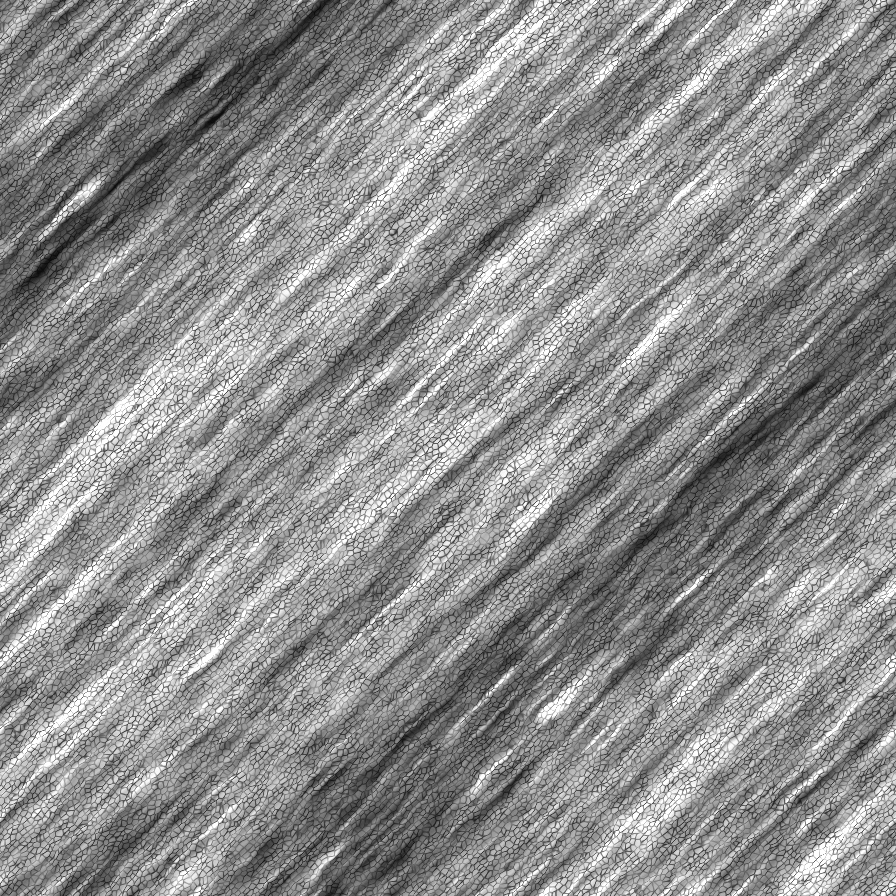
Give the GLSL for this texture, as a Shadertoy shader.

```glsl
#define BASE_TONE 0.71
#define DARK_BAND 0.31
#define LIGHT_BAND 0.12
#define STREAK_DEPTH 0.23
#define GLINT 0.30
#define CRACK_DEPTH 0.62
#define CRACK_WIDTH 0.36
#define WOBBLE 0.0022
#define CRACK_CELLS vec2(146.0, 98.0)

const float TAU = 6.2831853;

// Integer hash: two random values in 0..1 per lattice point
vec2 hash2(vec2 cell, float seed) {
    uvec2 v = uvec2(cell) + uvec2(uint(seed) * 977u, uint(seed) * 353u);
    v = v * 1664525u + 1013904223u;
    v.x += v.y * 1664525u;
    v.y += v.x * 1664525u;
    v ^= v >> 16u;
    v.x += v.y * 1664525u;
    v.y += v.x * 1664525u;
    v ^= v >> 16u;
    return vec2(v & 65535u) / 65535.0;
}

// Value noise in -1..1 that wraps after a whole number of cells
float noise(vec2 p, vec2 cells, float seed) {
    p *= cells;
    vec2 i = floor(p), f = p - i;
    f = f * f * (3.0 - 2.0 * f);
    vec2 lo = mod(i, cells), hi = mod(i + 1.0, cells);
    float bottom = mix(hash2(lo, seed).x, hash2(vec2(hi.x, lo.y), seed).x, f.x);
    float top = mix(hash2(vec2(lo.x, hi.y), seed).x, hash2(hi, seed).x, f.x);
    return 2.0 * mix(bottom, top, f.y) - 1.0;
}

// Fine crackle between wrapped Voronoi cells, strongest along the fibres
float cracks(vec2 p, vec2 cells) {
    float strength = 0.85 + 0.5 * noise(p, vec2(110.0, 60.0), 12.0);
    p *= cells;
    vec2 i = floor(p), f = p - i;
    vec2 nearest = vec2(8.0), second = vec2(8.0);
    for (int y = -1; y <= 1; y++) {
        for (int x = -1; x <= 1; x++) {
            vec2 offset = vec2(x, y);
            vec2 site = offset + 0.08 + 0.84 * hash2(mod(i + offset, cells), 11.0) - f;
            if (dot(site, site) < dot(nearest, nearest)) {
                second = nearest;
                nearest = site;
            } else if (dot(site, site) < dot(second, second)) {
                second = site;
            }
        }
    }
    float line = 1.0 - smoothstep(0.0, CRACK_WIDTH, length(second) - length(nearest));
    float alignment = abs(normalize(second - nearest).x);
    return line * mix(0.6, 1.0, alignment) * clamp(strength, 0.4, 1.15);
}

// Soft periodic bump around a centre
float bump(float s, float centre, float tightness) {
    return exp(tightness * (cos(TAU * (s - centre)) - 1.0));
}

// Broad light and dark bands running up the diagonal
float bands(vec2 p) {
    float s = p.x + 0.012 * noise(p, vec2(8.0, 2.0), 1.0);
    float tone = LIGHT_BAND * bump(s, 0.64, 12.0) - DARK_BAND * bump(s, 0.335, 6.0);
    tone += 0.5 * LIGHT_BAND * (bump(s, 0.95, 60.0) + bump(s, 0.22, 80.0));
    tone -= 0.5 * LIGHT_BAND * bump(s, 0.08, 50.0);
    return tone + 0.09 * noise(p, vec2(15.0, 1.0), 2.0)
                + 0.09 * noise(p, vec2(31.0, 2.0), 3.0);
}

// Long narrow fibres at four scales, with bright glints on the crests
float streaks(vec2 p) {
    float coarse = noise(p, vec2(57.0, 4.0), 4.0);
    float middle = noise(p, vec2(89.0, 9.0), 5.0);
    float fine = noise(p, vec2(137.0, 23.0), 6.0);
    float hair = noise(p, vec2(199.0, 53.0), 7.0);
    float tone = STREAK_DEPTH * (0.5 * coarse + 0.6 * middle + 0.75 * fine + 0.55 * hair);
    return tone + GLINT * smoothstep(0.45, 1.1, 0.5 * middle + 0.6 * fine + 0.25 * hair);
}

void mainImage(out vec4 fragColor, in vec2 fragCoord) {
    vec2 uv = fragCoord / iResolution.xy;

    // Whole-number shear and rotation keep the tile closed
    vec2 sheared = vec2(uv.x - uv.y, uv.y);
    vec2 rotated = vec2(uv.x - uv.y, uv.x + uv.y);

    // Small sideways wobble of all fibres
    float wobble = WOBBLE * (noise(rotated, vec2(38.0, 22.0), 8.0)
                 + 0.8 * noise(rotated, vec2(101.0, 67.0), 9.0));
    sheared.x += wobble;
    rotated.x += wobble;

    // Tone darkened by the crackle
    float tone = BASE_TONE + bands(sheared) + streaks(sheared);
    tone *= 1.0 - CRACK_DEPTH * cracks(rotated, CRACK_CELLS);

    fragColor = vec4(vec3(clamp(tone, 0.05, 1.0)), 1.0);
}
```
